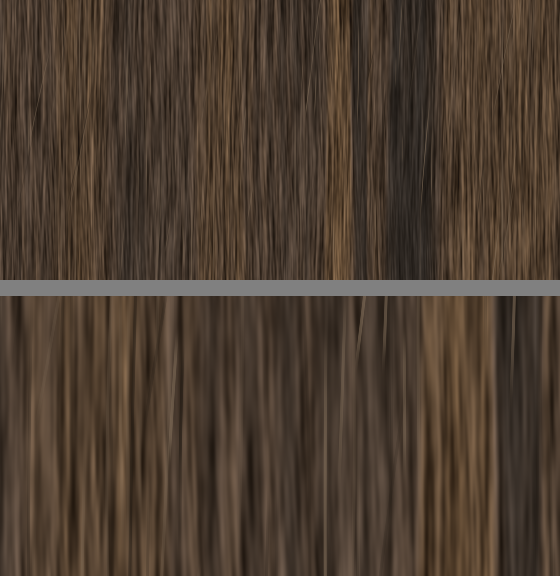
Top, the full canvas; bottom, a detail of the centre.
This texture is drawn by a WebGL 2 fragment shader. Its source:

```glsl
#version 300 es
precision highp float;
// Straight brunette hair: broad vertical locks of ash, gold and charcoal,
// split into fine broken strands by stretched gradient noise, with thin light
// and dark stray hairs scattered over the top.

uniform vec2 u_resolution;
out vec4 fragColor;

const vec3 ASH      = vec3(0.280, 0.224, 0.180);
const vec3 GOLD     = vec3(0.350, 0.267, 0.185);
const vec3 CHARCOAL = vec3(0.182, 0.158, 0.138);
const vec3 LIGHT_HAIR = vec3(0.500, 0.425, 0.345);
const vec3 DARK_HAIR  = vec3(0.120, 0.095, 0.070);

const float STRAND_CONTRAST = 1.0;
const vec3  STRAND_TINT = vec3(0.93, 1.00, 1.10);  // cool lights, warm shadows
const float DRIFT       = 0.014;   // sideways wander of the strands
const int   STRAY_COUNT = 260;
const float STRAY_WIDTH = 0.0018;  // half width, canvas height = 1

// Locks: centre, half width, tone (positive is gold, negative is charcoal).
const int LOCK_COUNT = 11;
const vec3 LOCKS[LOCK_COUNT] = vec3[](
    vec3(0.29, 0.09, 0.50), vec3(0.47, 0.04, -0.40), vec3(0.60, 0.09, -0.20),
    vec3(0.79, 0.09, 0.55), vec3(1.06, 0.08, -0.20), vec3(1.21, 0.045, 0.95),
    vec3(1.285, 0.025, -0.70), vec3(1.345, 0.03, 0.25), vec3(1.47, 0.085, -0.95),
    vec3(1.68, 0.10, 0.50), vec3(1.89, 0.12, 0.60));

uint scramble(uint n) {
    n = (n ^ (n >> 16)) * 0x7feb352du;
    n = (n ^ (n >> 15)) * 0x846ca68bu;
    return n ^ (n >> 16);
}

float hash(ivec2 cell) {
    uint n = scramble(uint(cell.x) + scramble(uint(cell.y)));
    return float(n >> 8) / 16777216.0;
}

vec2 gradient(ivec2 cell) {
    float angle = 6.28319 * hash(cell);
    return vec2(cos(angle), sin(angle));
}

float gradientNoise(vec2 p) {
    ivec2 i = ivec2(floor(p));
    vec2 f = fract(p);
    vec2 s = f * f * f * (f * (f * 6.0 - 15.0) + 10.0);
    float a = dot(gradient(i), f);
    float b = dot(gradient(i + ivec2(1, 0)), f - vec2(1, 0));
    float c = dot(gradient(i + ivec2(0, 1)), f - vec2(0, 1));
    float d = dot(gradient(i + ivec2(1, 1)), f - vec2(1, 1));
    return mix(mix(a, b, s.x), mix(c, d, s.x), s.y);
}

// Signed tone of the locks, with soft and slightly ragged borders.
float lockTone(vec2 p) {
    float x = p.x + 0.022 * gradientNoise(vec2(p.x * 38.0, p.y * 1.3 + 7.4));
    float tone = 0.0;
    for (int i = 0; i < LOCK_COUNT; i++) {
        float d = abs(x - LOCKS[i].x) / LOCKS[i].y;
        tone += LOCKS[i].z * (1.0 - smoothstep(0.5, 1.4, d));
    }
    return tone;
}

// Relative brightness of the strands, from clumps down to broken single hairs.
float strands(vec2 p) {
    float sway = 0.006 * gradientNoise(vec2(p.x * 14.0, p.y * 3.0 + 61.2));
    float clumps = gradientNoise(vec2(p.x * 27.0, p.y * 0.9 + 3.3));
    float bundles = gradientNoise(vec2((p.x + 0.015 * p.y) * 64.0, p.y * 2.0 + 11.6));
    float hairs = gradientNoise(vec2((p.x - 0.02 * p.y + sway) * 112.0, p.y * 3.6 + 23.2));
    float fine = gradientNoise(vec2((p.x + 0.03 * p.y - sway) * 150.0, p.y * 6.0 + 41.7));
    float grain = gradientNoise(vec2(p.x * 135.0, p.y * 23.0 + 83.1));
    return 0.26 * clumps + 0.42 * bundles + 0.62 * hairs + 0.56 * fine + 0.22 * grain;
}

// Lays thin hairs over the color: most nearly upright, a few crossing.
vec3 layStrayHairs(vec3 color, vec2 p, float aspect, float pixel) {
    for (int i = 0; i < STRAY_COUNT; i++) {
        vec2 root = vec2(hash(ivec2(i, 501)) * aspect, hash(ivec2(i, 502)));
        float lean = hash(ivec2(i, 503)) * 2.0 - 1.0;
        float bend = hash(ivec2(i, 504)) - 0.5;
        float reach = mix(0.06, 0.34, pow(hash(ivec2(i, 505)), 1.5));
        float strength = mix(0.15, 0.60, pow(hash(ivec2(i, 506)), 2.0));
        float dy = p.y - root.y;
        float slope = 0.03 * lean + 0.20 * pow(lean, 7.0);
        float dx = abs(p.x - root.x - slope * dy - 0.20 * bend * dy * dy);
        float line = 1.0 - smoothstep(STRAY_WIDTH - 0.5 * pixel, STRAY_WIDTH + 0.5 * pixel, dx);
        float ends = 1.0 - smoothstep(0.4, 1.0, abs(dy) / reach);
        vec3 hair = hash(ivec2(i, 507)) < 0.62 ? LIGHT_HAIR : DARK_HAIR;
        color = mix(color, hair, line * ends * strength);
    }
    return color;
}

void main() {
    float pixel = 1.0 / u_resolution.y;
    vec2 p = gl_FragCoord.xy * pixel;
    vec2 flow = p;
    flow.x += DRIFT * gradientNoise(vec2(p.x * 4.0, p.y * 1.4 + 5.3));

    // Lock colour, with some strands dyed warmer or cooler than their lock
    float tone = lockTone(flow);
    tone += 0.55 * gradientNoise(vec2(flow.x * 46.0, flow.y * 1.2 + 17.5));
    vec3 color = mix(ASH, GOLD, clamp(tone, 0.0, 1.0));
    color = mix(color, CHARCOAL, clamp(-tone, 0.0, 1.0));

    // Strand relief, weaker in the charcoal, and a gentle sheen down the length
    float relief = STRAND_CONTRAST * strands(flow) * (1.0 - 0.25 * clamp(-tone, 0.0, 1.0));
    float sheen = 0.08 * gradientNoise(vec2(p.x * 3.0, p.y * 2.2 + 31.4));
    color *= max(1.0 + relief * STRAND_TINT + sheen, 0.3);

    color = layStrayHairs(color, p, u_resolution.x * pixel, pixel);
    fragColor = vec4(clamp(color, 0.0, 1.0), 1.0);
}
```
